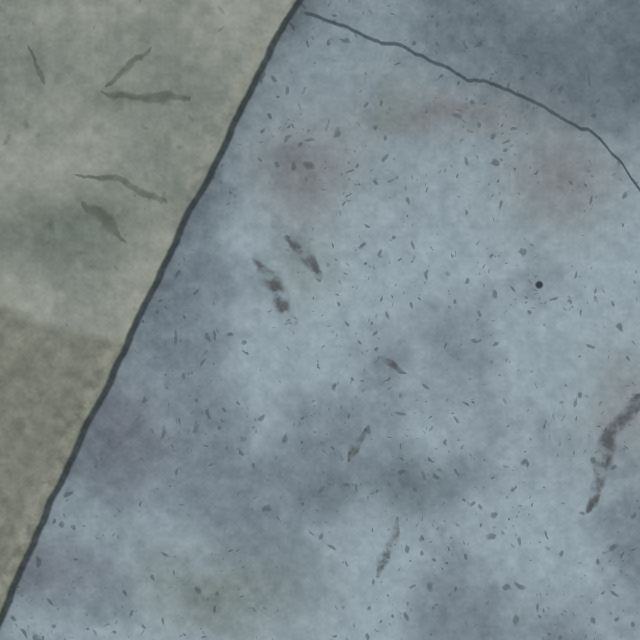
Give the GLSL for this texture, as a three.js fragment shader.

```glsl
varying vec2 vUv;

float hash(vec2 p) {
  return fract(sin(dot(p, vec2(127.1, 311.7))) * 43758.5453);
}

float noise(vec2 p) {
  vec2 i = floor(p), f = fract(p);
  f = f * f * (3.0 - 2.0 * f);
  return mix(mix(hash(i), hash(i + vec2(1, 0)), f.x),
             mix(hash(i + vec2(0, 1)), hash(i + vec2(1, 1)), f.x), f.y);
}

float fbm(vec2 p) {
  float sum = 0.0, amp = 0.52;
  for (int i = 0; i < 5; i++) {
    sum += amp * noise(p);
    p = mat2(1.6, 1.2, -1.2, 1.6) * p + 7.3;
    amp *= 0.5;
  }
  return sum;
}

// Soft elliptical stain
float stain(vec2 p, vec2 centre, vec2 radius) {
  vec2 q = (p - centre) / radius;
  return exp(-dot(q, q));
}

// Tapered scratch between two points
float scratch(vec2 p, vec2 a, vec2 b, float width) {
  vec2 ab = b - a;
  float t = clamp(dot(p - a, ab) / dot(ab, ab), 0.0, 1.0);
  float w = width * (0.4 + 0.6 * sin(3.14159 * t));
  return 1.0 - smoothstep(w * 0.3, w * 1.3, length(p - a - ab * t));
}

// Scattered oval pits, one candidate per cell
float pits(vec2 p, float cells, float density) {
  vec2 g = p * cells, id = floor(g);
  float mark = 0.0;
  for (int y = -1; y <= 1; y++) {
    for (int x = -1; x <= 1; x++) {
      vec2 c = id + vec2(x, y);
      vec2 q = g - c - vec2(hash(c + 3.1), hash(c + 8.7));
      float a = hash(c + 5.2) * 2.4 - 1.2;
      q = mat2(cos(a), sin(a), -sin(a), cos(a)) * q;
      float r = mix(0.12, 0.33, hash(c + 1.9));
      float spot = 1.0 - smoothstep(r * 0.35, r, length(q * vec2(1.6, 0.9)));
      mark = max(mark, spot * step(hash(c), density));
    }
  }
  return mark;
}

vec3 blueSlab(vec2 p, vec2 warped, float grain) {
  float cloud = fbm(p * 7.0 + 2.0);
  vec3 col = mix(vec3(0.45, 0.50, 0.535), vec3(0.56, 0.62, 0.65), smoothstep(0.24, 0.62, cloud));
  col *= 1.02 - 0.13 * smoothstep(0.55, 1.05, p.y);

  // Brown, mauve and olive discolouration
  float brown = stain(warped, vec2(0.48, 0.73), vec2(0.07, 0.08))
              + stain(warped, vec2(0.70, 0.82), vec2(0.11, 0.035))
              + stain(warped, vec2(0.88, 0.72), vec2(0.08, 0.07))
              + 0.7 * stain(warped, vec2(0.97, 0.36), vec2(0.05, 0.09));
  float mauve = stain(warped, vec2(0.19, 0.32), vec2(0.06, 0.08))
              + stain(warped, vec2(0.07, 0.11), vec2(0.10, 0.05));
  float olive = stain(warped, vec2(0.34, 0.07), vec2(0.11, 0.06))
              + 0.7 * stain(warped, vec2(0.61, 0.84), vec2(0.04, 0.05))
              + 0.5 * stain(warped, vec2(0.47, 0.58), vec2(0.04, 0.05));
  col = mix(col, vec3(0.45, 0.45, 0.45), 0.65 * min(brown, 1.0));
  col = mix(col, vec3(0.41, 0.43, 0.47), 0.7 * min(mauve, 1.0));
  col = mix(col, vec3(0.44, 0.48, 0.46), 0.75 * min(olive, 1.0));

  // Dark weathered areas
  float dark = stain(warped, vec2(0.83, 0.94), vec2(0.07, 0.05))
             + stain(warped, vec2(0.98, 0.90), vec2(0.08, 0.08))
             + 0.8 * stain(warped, vec2(0.63, 0.23), vec2(0.055, 0.045))
             + 0.6 * stain(warped, vec2(0.51, 0.23), vec2(0.05, 0.03));
  col = mix(col, vec3(0.35, 0.40, 0.43), 0.6 * min(dark, 1.0));

  // Pits and gouges
  float cluster = smoothstep(0.34, 0.62, fbm(p * 9.0 + 21.0));
  float worn = pits(warped, 38.0, 0.08 + 0.38 * cluster)
             + 0.6 * pits(warped + 0.37, 72.0, 0.08 + 0.25 * cluster);
  col = mix(col, vec3(0.32, 0.36, 0.38), 0.58 * min(worn, 1.0));
  float gouge = scratch(warped, vec2(0.40, 0.59), vec2(0.455, 0.49), 0.014)
              + scratch(warped, vec2(0.45, 0.62), vec2(0.50, 0.575), 0.012)
              + scratch(warped, vec2(0.925, 0.20), vec2(0.985, 0.39), 0.014)
              + scratch(warped, vec2(0.59, 0.10), vec2(0.61, 0.19), 0.009)
              + scratch(warped, vec2(0.55, 0.28), vec2(0.585, 0.34), 0.009)
              + scratch(warped, vec2(0.59, 0.44), vec2(0.63, 0.42), 0.006);
  col = mix(col, vec3(0.31, 0.33, 0.34), min(gouge, 1.0) * smoothstep(0.2, 0.75, grain));
  float hole = 1.0 - smoothstep(0.003, 0.008, length(p - vec2(0.8425, 0.555)));
  col = mix(col, vec3(0.18, 0.21, 0.23), hole);

  // Hairline crack bending downward at the right
  float t = p.x - 0.475, bend = max(t - 0.42, 0.0);
  float crackY = 0.985 - 0.41 * t - 5.5 * bend * bend + 0.022 * (fbm(vec2(p.x * 22.0, 4.0)) - 0.5);
  float crack = 1.0 - smoothstep(0.0008, 0.004, abs(p.y - crackY) * 0.85);
  return mix(col, vec3(0.25, 0.29, 0.32), 0.75 * crack * smoothstep(-0.01, 0.01, t));
}

vec3 greenSlab(vec2 p, vec2 warped, float grain) {
  vec3 col = mix(vec3(0.47, 0.50, 0.475), vec3(0.57, 0.59, 0.555), smoothstep(0.25, 0.65, fbm(p * 8.0 + 11.0)));
  float lower = 1.0 - smoothstep(-0.008, 0.012, warped.y - 0.515 + 0.32 * p.x);
  vec3 damp = mix(vec3(0.43, 0.445, 0.41), vec3(0.48, 0.49, 0.44), grain);
  col = mix(col, damp, 0.85 * lower);
  float dark = stain(warped, vec2(0.10, 0.65), vec2(0.15, 0.05))
             + stain(warped, vec2(0.17, 0.85), vec2(0.04, 0.025));
  col = mix(col, vec3(0.39, 0.43, 0.40), 0.55 * min(dark, 1.0));
  float marks = scratch(warped, vec2(0.16, 0.86), vec2(0.30, 0.845), 0.008)
              + scratch(warped, vec2(0.17, 0.87), vec2(0.24, 0.92), 0.006)
              + scratch(warped, vec2(0.13, 0.73), vec2(0.26, 0.68), 0.007)
              + scratch(warped, vec2(0.14, 0.68), vec2(0.20, 0.62), 0.007)
              + scratch(warped, vec2(0.05, 0.92), vec2(0.065, 0.86), 0.006);
  marks += 0.45 * pits(warped, 34.0, 0.16) * (1.0 - lower);
  return mix(col, vec3(0.33, 0.36, 0.33), 0.6 * min(marks, 1.0));
}

void main() {
  vec2 p = vUv;
  vec2 warped = p + 0.045 * (vec2(fbm(p * 16.0), fbm(p * 16.0 + 31.0)) - 0.5);
  float grain = fbm(p * 65.0);

  // Signed distance across the diagonal joint
  float seamX = 0.48 * (p.y - 0.03) - 0.011 * sin(3.14159 * p.y);
  float d = (p.x - seamX + 0.012 * (fbm(vec2(p.y * 18.0, 2.0)) - 0.5)) * 0.9;

  vec3 col = mix(greenSlab(p, warped, grain), blueSlab(p, warped, grain), smoothstep(-0.003, 0.003, d));
  float rim = stain(vec2(d, 0.0), vec2(-0.018, 0.0), vec2(0.010, 1.0));
  col = mix(col, vec3(0.57, 0.57, 0.53), 0.6 * rim * smoothstep(0.25, 0.65, grain));
  col *= 1.0 - 0.16 * smoothstep(0.0, 0.004, d) * exp(-max(d, 0.0) * 35.0);
  float joint = 1.0 - smoothstep(0.002, 0.008, abs(d));
  col = mix(col, vec3(0.20, 0.23, 0.24), 0.85 * joint);

  // Fine mineral grain
  col += 0.10 * (grain - 0.5) + 0.03 * (noise(p * 240.0) - 0.5);
  gl_FragColor = vec4(col, 1.0);
}
```
